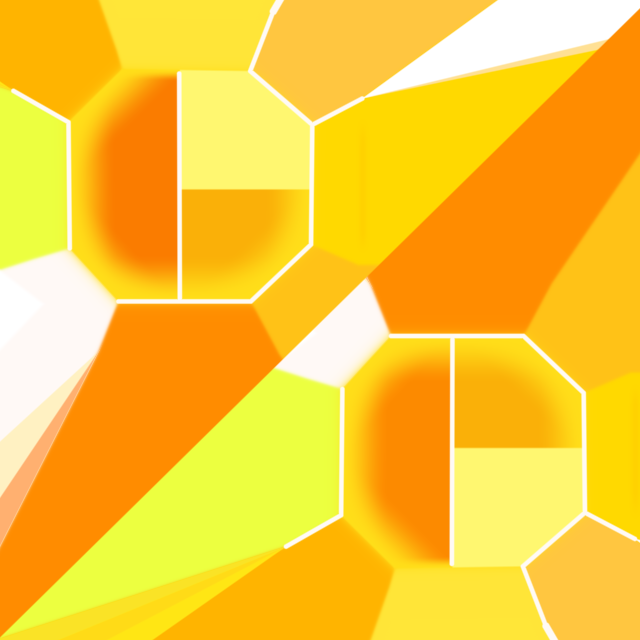
Write a Shadertoy shader that draws this background.

```glsl
const vec3 RIM = vec3(1.0, 0.87, 0.10);
const vec3 LINE = vec3(1.0, 0.98, 0.96);
const vec3 WHITE = vec3(1.0);
const vec3 LEMON = vec3(1.0, 0.97, 0.44);
const vec3 AMBER = vec3(0.98, 0.69, 0.03);
const vec3 CREAM = vec3(1.0, 0.945, 0.76);
const vec3 PEACH = vec3(1.0, 0.69, 0.44);
const vec3 SAND = vec3(1.0, 0.88, 0.58);
const vec3 GOLD = vec3(1.0, 0.86, 0.09);
const vec3 SUN = vec3(1.0, 0.90, 0.08);
const vec3 UPPER_CORE = vec3(0.98, 0.485, 0.0);
const vec3 LOWER_CORE = vec3(0.99, 0.54, 0.0);

const float SOFT = 0.0013;        // blur of the petal borders
const float FADE = 0.075;         // depth of the glow inside the octagon
const float LINE_HALF = 0.0036;
const float DIVIDER_X = 0.281;
const float QUARTER_Y = 0.704;
const vec2 TILE_SHIFT = vec2(0.426, 1.004);
const vec2 FOLD = vec2(0.004, 0.983); // height and slope of the diagonal

// Octagon corners, then the knee and the far end of the spoke from each
const vec2 CORNER[8] = vec2[8](
    vec2(0.107, 0.809), vec2(0.191, 0.892), vec2(0.391, 0.889), vec2(0.488, 0.805),
    vec2(0.486, 0.618), vec2(0.392, 0.529), vec2(0.185, 0.529), vec2(0.109, 0.612));
const vec2 KNEE[8] = vec2[8](
    vec2(0.021, 0.858), vec2(0.182, 0.922), vec2(0.427, 0.982), vec2(0.566, 0.846),
    vec2(0.560, 0.586), vec2(0.436, 0.447), vec2(0.154, 0.451), vec2(0.052, 0.595));
const vec2 TIP[8] = vec2[8](
    vec2(-0.469, 1.016), vec2(0.150, 1.013), vec2(0.445, 1.013), vec2(0.814, 1.026),
    vec2(1.560, 0.586), vec2(0.755, -0.022), vec2(-0.091, -0.033), vec2(-0.469, 0.427));
const vec3 PETAL[8] = vec3[8](
    vec3(1.0, 0.705, 0.0), vec3(1.0, 0.90, 0.22), vec3(1.0, 0.776, 0.25), vec3(1.0, 0.85, 0.0),
    vec3(1.0, 0.76, 0.09), vec3(1.0, 0.55, 0.0), vec3(1.0, 0.976, 0.965), vec3(0.925, 1.0, 0.25));

float cross2(vec2 a, vec2 b) { return a.x * b.y - a.y * b.x; }

float segment(vec2 p, vec2 a, vec2 b) {
    vec2 q = p - a, e = b - a;
    return length(q - e * clamp(dot(q, e) / dot(e, e), 0.0, 1.0));
}

// Signed distance to the petal between spokes i and j
float petal(vec2 p, int i, int j) {
    vec2 v[6] = vec2[6](CORNER[i], KNEE[i], TIP[i], TIP[j], KNEE[j], CORNER[j]);
    float d = 1e3, s = 1.0;
    for (int k = 0; k < 6; k++) {
        vec2 a = v[k], b = v[(k + 1) % 6];
        d = min(d, segment(p, a, b));
        bool above = p.y >= a.y, below = p.y < b.y, left = cross2(b - a, p - a) > 0.0;
        if ((above && below && left) || (!above && !below && !left)) s = -s;
    }
    return s * d;
}

// Coverage of the cone that turns counterclockwise from one direction to another
float cone(vec2 q, vec2 from, vec2 to, float soft) {
    float d = min(cross2(normalize(from), q), cross2(q, normalize(to)));
    return smoothstep(-soft, soft, d);
}

vec3 tile(vec2 p, vec3 core, float px) {
    // Petals, octagon distance and white lines
    vec3 sum = vec3(0.0);
    float total = 0.0, octagon = -1.0, line = 1.0, depth = 1.0;
    for (int i = 0; i < 8; i++) {
        int j = (i + 1) % 8;
        float w = 1.0 / (1.0 + exp(clamp(petal(p, i, j) / SOFT, -30.0, 30.0)));
        sum += w * PETAL[i];
        total += w;

        vec2 e = normalize(CORNER[j] - CORNER[i]);
        float d = dot(p - CORNER[i], vec2(-e.y, e.x));
        octagon = max(octagon, d);
        depth *= smoothstep(0.0, i == 1 ? 0.018 : FADE, -d);
        if (i > 1 && i != 6) line = min(line, segment(p, CORNER[i], CORNER[j]));
        if (i == 0 || i == 2 || i == 3) line = min(line, segment(p, CORNER[i], KNEE[i]));
    }
    line = min(line, segment(p, KNEE[2], TIP[2]) - 0.002);
    line = min(line, segment(p, vec2(DIVIDER_X, 0.529), vec2(DIVIDER_X - 0.001, 0.885)));
    vec3 col = sum / total;

    // Rays that fan out from the knees
    vec2 q = p - KNEE[3];
    col = mix(col, SAND, cone(q, vec2(0.365, 0.0755), vec2(0.248, 0.18), px));
    col = mix(col, WHITE, cone(q, vec2(0.378, 0.091), vec2(0.248, 0.18), px));
    q = p - KNEE[6];
    col = mix(col, CREAM, cone(q, vec2(-0.154, -0.141), vec2(-0.245, -0.484), px));
    col = mix(col, PEACH, cone(q, vec2(-0.154, -0.229), vec2(-0.245, -0.484), px));
    q = p - KNEE[0];
    col = mix(col, SUN, cone(q, vec2(-0.2085, 0.146), vec2(-0.49, 0.158), px));
    col = mix(col, GOLD, cone(q, vec2(-0.28, 0.146), vec2(-0.356, 0.146), px));
    col = mix(col, vec3(0.98, 0.89, 0.15), cone(q, vec2(-0.356, 0.146), vec2(-0.49, 0.158), px));
    col = mix(col, WHITE, cone(p - vec2(0.068, 0.525), vec2(-0.52, 0.40), vec2(-0.52, -0.55), 0.004));

    // Soft seam and glow around the octagon
    float seam = exp(-pow((p.x - 0.567) / 0.006, 2.0));
    seam *= smoothstep(0.60, 0.64, p.y) * smoothstep(0.82, 0.77, p.y);
    col = mix(col, vec3(1.0, 0.78, 0.0), 0.4 * seam);
    col = mix(col, RIM, 0.65 * exp(-max(octagon, 0.0) / 0.006));

    // Octagon: glowing left half, amber and lemon quarters
    float right = smoothstep(-px, px, p.x - DIVIDER_X);
    float top = smoothstep(-0.002, 0.002, p.y - QUARTER_Y);
    vec3 inside = mix(RIM, mix(core, AMBER, right), depth);
    inside = mix(inside, LEMON, right * top);
    col = mix(col, inside, smoothstep(0.002, -0.002, octagon));

    return mix(col, LINE, smoothstep(px, -px, line - LINE_HALF));
}

void mainImage(out vec4 fragColor, in vec2 fragCoord) {
    vec2 p = fragCoord / iResolution.xy;
    float px = 1.0 / min(iResolution.x, iResolution.y);

    // The lower half repeats the tile, shifted and flipped
    vec3 upper = tile(p, UPPER_CORE, px);
    vec3 lower = tile(vec2(p.x - TILE_SHIFT.x, TILE_SHIFT.y - p.y), LOWER_CORE, px);
    float side = (p.y - FOLD.x - FOLD.y * p.x) / length(vec2(1.0, FOLD.y));
    fragColor = vec4(mix(lower, upper, smoothstep(-px, px, side)), 1.0);
}
```
